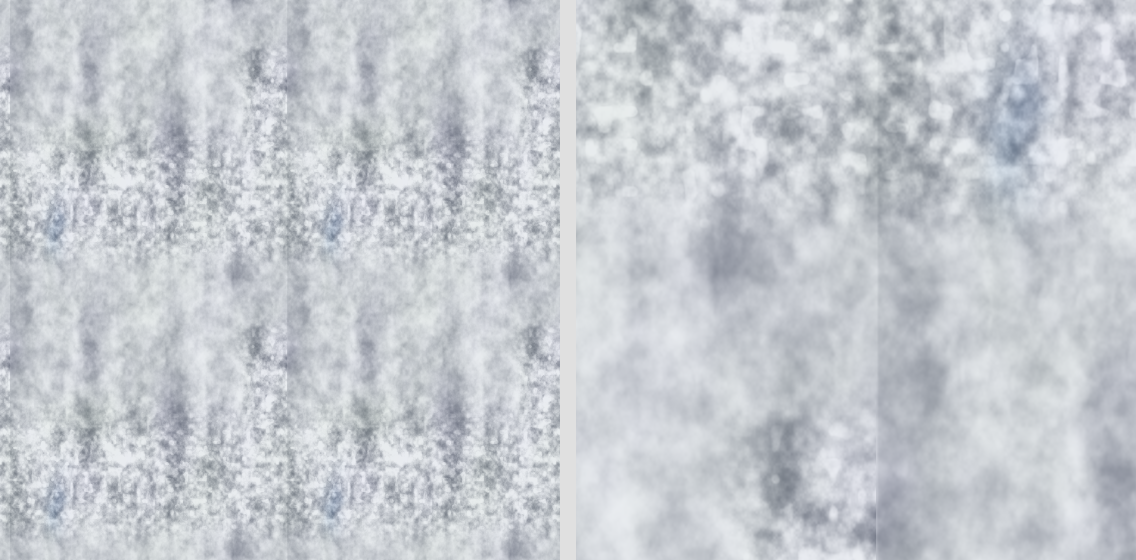
Left: the whole. Right: its middle third, enlarged.
A three.js fragment shader for this texture:

```glsl
// Frosty, cascading white water: a two by two tiling of soft grey streaks and spray.
varying vec2 vUv;

float hash(vec2 p) {
  vec3 q = fract(vec3(p.xyx) * 0.1031);
  q += dot(q, q.yzx + 33.33);
  return fract((q.x + q.y) * q.z);
}

// Value noise over the unit tile, wrapping after the given number of cells.
float noise(vec2 tile, vec2 cells) {
  vec2 p = tile * cells;
  vec2 i = floor(p);
  vec2 f = fract(p);
  f = f * f * (3.0 - 2.0 * f);
  vec2 a = mod(i, cells);
  vec2 b = mod(i + 1.0, cells);
  vec2 seed = cells * 1.7;
  return mix(mix(hash(a + seed), hash(vec2(b.x, a.y) + seed), f.x),
             mix(hash(vec2(a.x, b.y) + seed), hash(b + seed), f.x), f.y);
}

// Layered noise centred on zero.
float cloud(vec2 tile, vec2 cells) {
  float sum = 0.0;
  float weight = 0.5;
  for (int octave = 0; octave < 4; octave++) {
    sum += weight * (noise(tile, cells) - 0.5);
    cells *= 2.0;
    weight *= 0.55;
  }
  return sum;
}

// Soft elliptical patch that wraps around the tile.
float patchAt(vec2 tile, vec2 centre, vec2 radius) {
  vec2 d = tile - centre;
  d = (d - floor(d + 0.5)) / radius;
  return exp(-dot(d, d));
}

void main() {
  vec2 tile = fract((vUv - vec2(0.512, 0.01)) / 0.495);

  // Ragged edges for the large shapes
  vec2 ragged = tile + vec2(0.05 * cloud(tile, vec2(17.0, 15.0)),
                            0.12 * cloud(tile, vec2(13.0, 9.0)));

  // Falling streaks, billowing mist and small puffs
  float light = 0.69;
  light += 0.42 * cloud(ragged, vec2(17.0, 3.0));
  light += 0.28 * cloud(tile, vec2(16.0, 13.0));
  light += 0.34 * cloud(tile, vec2(29.0, 25.0));

  // Shaded hollows
  light -= 0.22 * patchAt(ragged, vec2(0.28, 0.76), vec2(0.05, 0.16));
  light -= 0.24 * patchAt(ragged, vec2(0.285, 0.43), vec2(0.037, 0.16));
  light -= 0.20 * patchAt(ragged, vec2(0.60, 0.53), vec2(0.05, 0.17));
  light -= 0.30 * patchAt(ragged, vec2(0.624, 0.46), vec2(0.022, 0.065));
  light -= 0.24 * patchAt(ragged, vec2(0.60, 0.25), vec2(0.045, 0.13));
  light -= 0.22 * patchAt(ragged, vec2(0.015, 0.29), vec2(0.035, 0.18));
  light -= 0.24 * patchAt(ragged, vec2(0.197, 0.0), vec2(0.025, 0.06));
  light -= 0.23 * patchAt(ragged, vec2(0.82, 0.005), vec2(0.045, 0.07));
  light -= 0.18 * patchAt(ragged, vec2(0.73, 0.47), vec2(0.04, 0.11));
  light -= 0.18 * patchAt(ragged, vec2(0.89, 0.76), vec2(0.05, 0.11));
  light -= 0.18 * patchAt(ragged, vec2(0.435, 0.51), vec2(0.025, 0.07));
  float bluePool = patchAt(ragged, vec2(0.165, 0.19), vec2(0.035, 0.1));
  light -= 0.20 * bluePool;

  // Bright crests
  light += 0.18 * patchAt(ragged, vec2(0.23, 0.70), vec2(0.03, 0.2));
  light += 0.18 * patchAt(ragged, vec2(0.69, 0.66), vec2(0.03, 0.17));
  light += 0.20 * patchAt(ragged, vec2(0.42, 0.36), vec2(0.07, 0.025));
  light += 0.08 * patchAt(ragged, vec2(0.44, 0.80), vec2(0.10, 0.15));
  light += 0.06 * patchAt(ragged, vec2(0.95, 0.38), vec2(0.05, 0.15));

  // Grainy spray, strongest low down and along the right side
  float low = smoothstep(0.0, 0.16, tile.y) * (1.0 - smoothstep(0.35, 0.65, tile.y));
  float side = smoothstep(0.78, 0.9, tile.x) * smoothstep(0.05, 0.2, tile.y)
             * (1.0 - smoothstep(0.7, 0.9, tile.y));
  float spray = max(low, side);
  light += (0.16 + 0.62 * spray) * cloud(tile, vec2(47.0, 41.0));
  light += (0.05 + 0.13 * spray) * (noise(tile, vec2(97.0, 89.0)) - 0.5);
  light += 0.17 * spray * smoothstep(0.66, 0.86, noise(tile, vec2(58.0, 52.0)));
  light -= 0.03 * spray;

  // Faint vertical seam between neighbouring tiles
  float seam = smoothstep(0.0, 0.004, tile.x) * (1.0 - smoothstep(0.004, 0.09, tile.x));
  light -= 0.09 * seam;

  // Cool slate to white, drifting between blue and green tints
  vec3 slate = vec3(0.45, 0.475, 0.52);
  vec3 frost = vec3(0.912, 0.925, 0.938);
  vec3 color = mix(slate, frost, smoothstep(0.0, 1.0, light));
  float tint = 2.0 * cloud(tile, vec2(7.0, 4.0));
  color += tint * vec3(0.006, -0.004, 0.022);
  color += bluePool * vec3(-0.03, 0.0, 0.035);

  gl_FragColor = vec4(color, 1.0);
}
```
